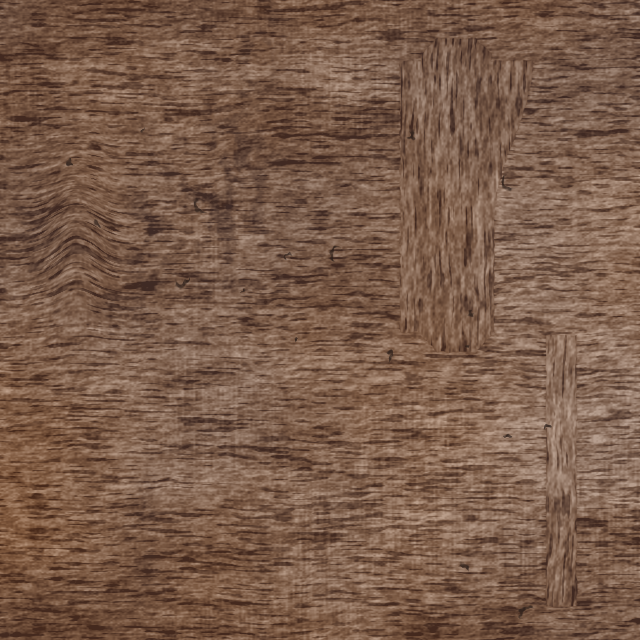
Give the GLSL for this texture, as a WebGL 2 fragment shader.

```glsl
#version 300 es
precision highp float;

#define BASE_TONE 0.585
#define CONTRAST 1.08
#define PORE_DEPTH 0.36
#define STAIN_DEPTH 0.36
#define HOLE_COUNT 18
#define DARK_WOOD vec3(0.26, 0.16, 0.12)
#define MID_WOOD vec3(0.47, 0.346, 0.267)
#define PALE_WOOD vec3(0.68, 0.575, 0.505)

uniform vec2 u_resolution;
out vec4 fragColor;

float hash(vec2 p) {
    uvec2 q = uvec2(ivec2(floor(p))) * uvec2(1597u, 3797u);
    uint n = (q.x ^ (q.y << 7)) * 747796u + q.y * 2891u;
    n = (n ^ (n >> 15)) * 277803u;
    n = (n ^ (n >> 13)) * 12747u;
    n ^= n >> 16;
    return float(n & 65535u) / 65535.0;
}

float noise(vec2 p) {
    vec2 i = floor(p), f = fract(p);
    f = f * f * (3.0 - 2.0 * f);
    return mix(mix(hash(i), hash(i + vec2(1, 0)), f.x),
               mix(hash(i + vec2(0, 1)), hash(i + vec2(1, 1)), f.x), f.y);
}

float fbm(vec2 p) {
    float sum = 0.0, amp = 0.5;
    for (int i = 0; i < 4; i++) {
        sum += amp * noise(p);
        p = p * 2.03 + 17.3;
        amp *= 0.5;
    }
    return sum / 0.94;
}

// Slight waver that keeps fibres from lying on straight rows
vec2 waver(vec2 p) {
    float shift = 0.008 * noise(p * vec2(7, 9)) + 0.003 * noise(p * vec2(34, 30) + 3.0);
    return p + vec2(0.0, shift);
}

// Thin broken vessels drawn out along x
float pores(vec2 p) {
    float lines = noise(p * vec2(34, 310) + 41.0);
    float density = noise(p * vec2(6, 26) + 9.0);
    float breaks = noise(p * vec2(110, 310) + 77.0);
    return smoothstep(0.60, 0.86, lines + 0.25 * (density - 0.5) + 0.22 * (breaks - 0.5));
}

// Tone of wood whose fibres run along x
float grain(vec2 p) {
    float tone = 0.32 * (noise(p * vec2(46, 350)) - 0.5);
    tone += 0.22 * (noise(p * vec2(15, 170) + 5.0) - 0.5);
    tone += 0.13 * (noise(p * vec2(6, 60) + 23.0) - 0.5);
    // Short slanted flecks and fine tooth
    vec2 slant = vec2(p.x + 0.9 * p.y, p.y - 0.35 * p.x);
    tone += 0.32 * (noise(slant * vec2(85, 250) + 61.0) - 0.5);
    tone += 0.24 * (noise(p * vec2(270, 400) + 13.0) - 0.5);
    return tone - PORE_DEPTH * pores(p);
}

float box(vec2 p, vec2 center, vec2 halfSize) {
    vec2 d = abs(p - center) - halfSize;
    return max(d.x, d.y);
}

// Inlaid pieces with upright fibres
float inlayDistance(vec2 p) {
    float leftStrip = box(p, vec2(0.650, 0.693), vec2(0.025, 0.212));
    vec2 q = abs(p - vec2(0.713, 0.695));
    float core = max(box(p, vec2(0.713, 0.695), vec2(0.055, 0.245)),
                     (q.x + q.y - 0.275) * 0.71);
    float flare = 0.772 + 0.06 * smoothstep(0.66, 0.90, p.y);
    float rightStrip = max(max(p.x - flare, 0.72 - p.x), abs(p.y - 0.693) - 0.212);
    float slat = box(p, vec2(0.877, 0.264), vec2(0.024, 0.212));
    return min(min(leftStrip, core), min(rightStrip, slat));
}

// Small curled burrows and pits with ragged rims
float burrows(vec2 p, float aa) {
    float mask = 0.0;
    for (int i = 0; i < HOLE_COUNT; i++) {
        vec2 id = vec2(i, 3);
        vec2 c = vec2(0.08, 0.04) + vec2(0.84, 0.80) * vec2(hash(id), hash(id + 40.0));
        float size = mix(0.002, 0.012, pow(hash(id + 80.0), 2.0));
        float a = 6.28 * hash(id + 120.0);
        vec2 q = mat2(cos(a), -sin(a), sin(a), cos(a)) * (p - c);
        q += 0.007 * (vec2(noise(p * 170.0), noise(p * 170.0 + 31.0)) - 0.5);
        float width = 0.0028 * smoothstep(-0.4, 1.0, q.x / size);
        float d = abs(length(q) - size) - width;
        mask = max(mask, (1.0 - smoothstep(-aa, aa, d)) * smoothstep(0.0, 0.002, width));
    }
    return mask * (0.6 + 0.4 * noise(p * 260.0));
}

float bump(vec2 p, vec2 center, vec2 spread) {
    vec2 q = (p - center) / spread;
    return exp(-dot(q, q));
}

void main() {
    vec2 uv = gl_FragCoord.xy / u_resolution;
    float aa = 1.0 / min(u_resolution.x, u_resolution.y);

    // Fibres: level board with a faint swirl, upright inlays
    float edge = inlayDistance(uv) + 0.003 * (noise(uv * 120.0) - 0.5);
    float inlay = 1.0 - smoothstep(-aa, aa, edge);
    vec2 board = uv;
    board.y -= 0.035 * bump(uv, vec2(0.12, 0.63), vec2(0.045, 0.12));
    vec2 upright = uv.yx * 0.85 + vec2(3.7, 1.9);
    board = waver(board);
    upright = waver(upright);
    float tone = BASE_TONE + CONTRAST * mix(grain(board), grain(upright), inlay);
    float pore = mix(pores(board), pores(upright), inlay);

    // Wear, light falloff and fine cross scratches
    float wear = fbm(uv * vec2(4, 9) + 12.0);
    tone += 0.42 * (wear - 0.5) + 0.19 * (uv.x - 0.5);
    float scratched = smoothstep(0.45, 0.75, noise(uv * 6.0 + 90.0));
    tone += 0.18 * scratched * (noise(uv * vec2(290, 26)) - 0.5) * (1.0 - inlay);
    tone += 0.12 * bump(uv, vec2(0.95, 0.42), vec2(0.2, 0.22));
    tone -= 0.13 * smoothstep(0.86, 1.0, uv.y) + 0.12 * smoothstep(0.14, 0.0, uv.y);
    tone -= 0.05 * inlay;

    // Soot in mottled upright patches
    float soot = bump(uv, vec2(0.35, 0.70), vec2(0.09, 0.16));
    soot += 0.8 * bump(uv, vec2(0.23, 0.66), vec2(0.025, 0.15));
    soot += 0.9 * bump(uv, vec2(0.41, 0.94), vec2(0.03, 0.07));
    soot += 0.8 * bump(uv, vec2(0.225, 0.17), vec2(0.02, 0.09));
    soot *= smoothstep(0.40, 0.70, fbm(uv * vec2(42, 36) + 7.0));
    tone -= STAIN_DEPTH * soot;
    tone -= 0.10 * exp(-abs(edge) * 500.0);

    tone = clamp(tone, 0.0, 1.1);
    vec3 color = tone < 0.5 ? mix(DARK_WOOD, MID_WOOD, tone * 2.0)
                            : mix(MID_WOOD, PALE_WOOD, tone * 2.0 - 1.0);

    // Warm varnish, cool pores and soot
    float warm = fbm(uv * 3.0 + 55.0) - 0.45;
    warm += 0.25 * bump(uv, vec2(0.0, 0.18), vec2(0.16, 0.12));
    warm += 0.25 * bump(uv, vec2(0.65, 1.0), vec2(0.2, 0.08));
    color += warm * vec3(0.05, 0.0, -0.05);
    color += (0.5 * pore + soot) * vec3(-0.010, 0.004, 0.018);

    color = mix(color, vec3(0.17, 0.12, 0.10), 0.9 * burrows(uv, aa));
    fragColor = vec4(color, 1.0);
}
```
